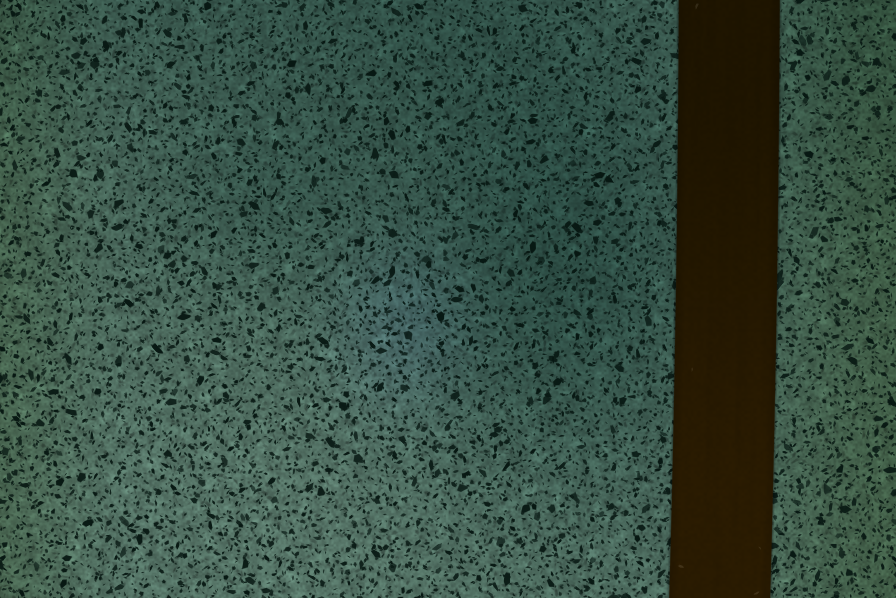
This texture is drawn by a Shadertoy shader. Its source:

```glsl
// Dark-chipped teal terrazzo with a brown metal divider strip, dimly and unevenly lit.
#define STONE_LIGHT vec3(0.312, 0.434, 0.380)
#define STONE_SHADE vec3(0.122, 0.256, 0.230)
#define CHIP_DARK vec3(0.022, 0.085, 0.065)
#define STRIP_TOP vec3(0.118, 0.080, 0.000)
#define STRIP_LOW vec3(0.165, 0.106, 0.004)
#define BLUE_GLOW vec3(0.020, 0.025, 0.065)
#define STRIP_WIDTH 0.169
#define BIG_CELL 0.028
#define MID_CELL 0.0185
#define FINE_CELL 0.0120
#define CHIP_AMOUNT 0.82

float hash(vec2 p) {
    return fract(sin(dot(p, vec2(127.1, 311.7))) * 43758.5453);
}

float noise(vec2 p) {
    vec2 i = floor(p), f = fract(p);
    f = f * f * (3.0 - 2.0 * f);
    return mix(mix(hash(i), hash(i + vec2(1, 0)), f.x),
               mix(hash(i + vec2(0, 1)), hash(i + vec2(1, 1)), f.x), f.y);
}

float fbm(vec2 p) {
    float sum = 0.0, amp = 0.5;
    for (int i = 0; i < 4; i++) {
        sum += amp * noise(p);
        p = mat2(1.6, 1.2, -1.2, 1.6) * p + 7.3;
        amp *= 0.5;
    }
    return sum;
}

// Soft elliptical pool of light or shade
float pool(vec2 p, vec2 center, vec2 radius) {
    vec2 q = (p - center) / radius;
    return exp(-dot(q, q));
}

// Signed distance to a stretched pebble with five worn flat sides
float chipDistance(vec2 q, float radius, vec2 id) {
    float turn = 6.2832 * hash(id + 3.1);
    float c = cos(turn), s = sin(turn);
    q = mat2(c, -s, s, c) * q;
    float stretch = mix(1.0, 2.4, hash(id + 5.7));
    q *= vec2(inversesqrt(stretch), sqrt(stretch));
    float d = length(q) - radius * 1.15;
    for (int k = 0; k < 5; k++) {
        float h = hash(id + 9.0 + float(k) * 1.7);
        float a = (float(k) + 0.6 * h) * 1.2566;
        d = max(d, dot(q, vec2(cos(a), sin(a))) - radius * mix(0.62, 1.10, h));
    }
    return d;
}

// Coverage of chips scattered one per grid cell
float chipLayer(vec2 p, float cell, float amount, float seed, float px) {
    vec2 home = floor(p / cell);
    float cover = 0.0;
    for (int j = -1; j <= 1; j++)
    for (int i = -1; i <= 1; i++) {
        vec2 g = home + vec2(i, j);
        vec2 id = g + seed;
        if (hash(id) > amount) continue;
        vec2 center = (g + vec2(hash(id + 1.3), hash(id + 2.9))) * cell;
        float size = hash(id + 4.4);
        float radius = cell * mix(0.11, 0.27, size * size);
        float d = chipDistance(p - center, radius, id);
        float strength = mix(0.60, 1.0, sqrt(hash(id + 6.2)));
        cover = max(cover, strength * smoothstep(px, -px, d));
    }
    return cover;
}

// Broad lighting across the slab
vec3 stoneLight(vec2 p) {
    float shade = 0.60 * pool(p, vec2(0.95, 0.50), vec2(0.28, 0.34))
                + 0.50 * pool(p, vec2(0.80, 0.98), vec2(0.50, 0.36))
                + 0.25 * pool(p, vec2(0.44, 0.66), vec2(0.20, 0.16))
                + 0.30 * pool(p, vec2(0.15, 1.08), vec2(0.50, 0.28))
                + 0.30 * pool(p, vec2(1.50, 1.05), vec2(0.25, 0.40));
    vec3 col = mix(STONE_LIGHT, STONE_SHADE, min(shade, 0.85));
    col += 0.035 * pool(p, vec2(0.50, 0.14), vec2(0.50, 0.25));
    col += BLUE_GLOW * pool(p, vec2(0.67, 0.45), vec2(0.11, 0.13));
    // Slightly greener, dimmer borders
    float left = smoothstep(0.22, -0.05, p.x);
    float right = smoothstep(1.15, 1.52, p.x);
    col *= mix(vec3(1), vec3(0.89, 0.91, 0.81), left);
    col *= mix(vec3(1), vec3(0.85, 0.88, 0.76), right);
    return col;
}

void mainImage(out vec4 fragColor, in vec2 fragCoord) {
    vec2 p = fragCoord / iResolution.y;
    float px = 0.8 / iResolution.y;

    // Mottled stone with pale soft grains and faint grey flecks
    vec3 col = stoneLight(p);
    col *= 0.82 + 0.36 * fbm(p * 75.0);
    col *= 0.89 + 0.22 * noise(p * 250.0);
    float pale = chipLayer(p, 0.045, 0.60, 71.0, 0.004);
    col = mix(col, col * 1.22 + 0.012, 0.60 * pale);
    col *= 1.0 - 0.30 * chipLayer(p, 0.0155, 0.80, 23.0, 1.5 * px);

    // Dark aggregate at three sizes
    float chips = chipLayer(p, BIG_CELL, CHIP_AMOUNT * 0.8, 11.0, px);
    chips = max(chips, chipLayer(p, MID_CELL, CHIP_AMOUNT, 37.0, px));
    chips = max(chips, 0.90 * chipLayer(p, FINE_CELL, CHIP_AMOUNT, 53.0, px));
    col = mix(col, CHIP_DARK, 0.98 * chips);

    // Slightly bowed divider strip with a faint lengthwise grain
    float leftEdge = 1.119 + 0.028 * p.y - 0.012 * p.y * p.y;
    float across = p.x - leftEdge;
    float d = abs(across - 0.5 * STRIP_WIDTH) - 0.5 * STRIP_WIDTH;
    vec3 strip = mix(STRIP_LOW, STRIP_TOP, smoothstep(0.05, 0.95, p.y));
    strip *= 0.92 + 0.06 * noise(vec2(across * 120.0, p.y * 5.0)) + 0.08 * noise(p * 190.0);
    strip *= 0.88 + 0.12 * smoothstep(0.0, 0.018, -d);
    strip += 0.10 * chipLayer(p, 0.015, 0.008, 91.0, px) * smoothstep(0.0, 0.01, -d);
    col *= 1.0 - 0.30 * smoothstep(0.005, 0.0, d);
    col = mix(col, strip, smoothstep(px, -px, d));

    fragColor = vec4(clamp(col, 0.0, 1.0), 1.0);
}
```
